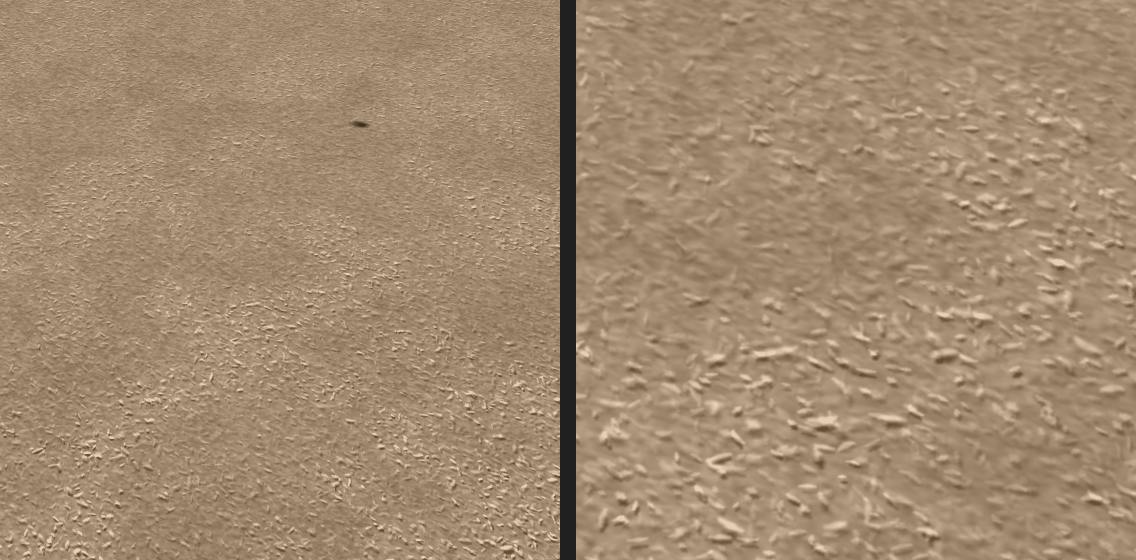
Left, the full canvas; right, a detail of the centre.
Write a Shadertoy shader that draws this texture.

```glsl
// Dry sandy ground strewn with pale wood chips, receding towards the top.

float hash(vec2 p) {
    vec3 q = fract(vec3(p.xyx) * 0.1031);
    q += dot(q, q.yzx + 33.33);
    return fract((q.x + q.y) * q.z);
}

float noise(vec2 p) {
    vec2 cell = floor(p), f = fract(p);
    f = f * f * (3.0 - 2.0 * f);
    return mix(mix(hash(cell), hash(cell + vec2(1, 0)), f.x),
               mix(hash(cell + vec2(0, 1)), hash(cell + vec2(1, 1)), f.x), f.y);
}

float fbm(vec2 p) {
    float sum = 0.0, weight = 0.5;
    for (int i = 0; i < 4; i++) {
        sum += weight * noise(p);
        p = p * 2.03 + 17.1;
        weight *= 0.5;
    }
    return sum / 0.9375;
}

// Soft, slightly bent sliver along the x axis, thinner at its ends
float sliver(vec2 p, float halfLength, float halfWidth, float bend, float soft) {
    p.y += bend * p.x * p.x;
    float along = clamp(p.x, -halfLength, halfLength);
    halfWidth *= 1.0 - 0.45 * abs(along) / halfLength;
    p.x -= along;
    return 1.0 - smoothstep(halfWidth - soft, halfWidth + soft, length(p));
}

// Lit chips minus their shadows, one chip per cell
float chipLayer(vec2 p, float seed, float soft) {
    vec2 home = floor(p);
    float tone = 0.0;
    for (int y = -1; y <= 1; y++)
    for (int x = -1; x <= 1; x++) {
        vec2 cell = home + vec2(x, y);
        vec2 id = cell + seed * 37.7;
        float size = hash(id + 3.1), glow = hash(id + 9.4);
        vec2 d = p - cell - vec2(hash(id), hash(id + 51.3));
        float angle = -0.45 + 1.7 * (hash(id + 22.8) - 0.5) + 1.5 * (hash(id + 71.2) - 0.5);
        mat2 turn = mat2(cos(angle), -sin(angle), sin(angle), cos(angle));
        float bend = 1.1 * (hash(id + 14.6) - 0.5);
        float halfLength = mix(0.12, 0.46, size * size);
        float halfWidth = mix(0.09, 0.18, hash(id + 41.9));
        vec2 drop = vec2(-0.1, 0.22 + 0.12 * hash(id + 63.5));
        float lit = sliver(turn * d, halfLength, halfWidth, bend, soft);
        float shade = sliver(turn * (d + drop), halfLength * 0.8, halfWidth, -bend, soft * 1.2);
        tone += (0.15 + glow * glow * glow) * (lit - mix(0.45, 1.1, hash(id + 83.9)) * shade);
    }
    return tone;
}

void mainImage(out vec4 fragColor, in vec2 fragCoord) {
    vec2 uv = fragCoord / iResolution.xy;

    // Ground plane seen in perspective
    float depth = 2.2 / (2.2 - uv.y);
    vec2 ground = vec2((uv.x - 0.5) * depth, 2.2 * depth);

    // Patches where chips gather, denser near the viewer
    float patches = smoothstep(0.28, 0.72, fbm(ground * vec2(8.0, 9.0) + 4.0));
    float near = 1.0 - smoothstep(0.0, 0.95, uv.y);
    float strength = mix(0.1, 0.24, near) * mix(0.5, 1.25, patches);

    // Scattered chips at several sizes
    float chips = 0.0;
    for (int i = 0; i < 4; i++) {
        float k = float(i);
        chips += chipLayer(ground * (38.0 + 9.0 * k) + 13.7 * k + 90.0, k + 1.0, 0.08 + 0.05 * uv.y);
    }

    // Slanted fine grit and broad stains
    vec2 slant = mat2(0.93, 0.37, -0.37, 0.93) * ground;
    slant = vec2(ground.x - 0.35 * ground.y, ground.y + 0.35 * ground.x);
    float grit = noise(slant * vec2(75.0, 150.0) + 200.0) + noise(slant * vec2(140.0, 230.0) + 300.0) - 1.0;
    float stain = fbm(ground * 4.5 + 30.0) - 0.5;
    float tone = strength * chips + 0.085 * grit + 0.06 * stain + 0.035 * (patches - 0.5);
    tone = clamp(tone, -0.23, 0.28);

    vec3 soil = vec3(0.626, 0.536, 0.432);
    vec3 color = soil + tone * vec3(0.98, 1.0, 0.98);

    // Lone dark twig in the distance
    vec2 twig = uv - vec2(0.639, 0.778);
    twig.y += 0.12 * twig.x;
    float twigMask = 1.0 - smoothstep(0.3, 1.2, length(twig / vec2(0.023, 0.0065)));
    color = mix(color, vec3(0.2, 0.14, 0.08), twigMask * smoothstep(-0.03, 0.014, twig.x));

    fragColor = vec4(color, 1.0);
}
```
